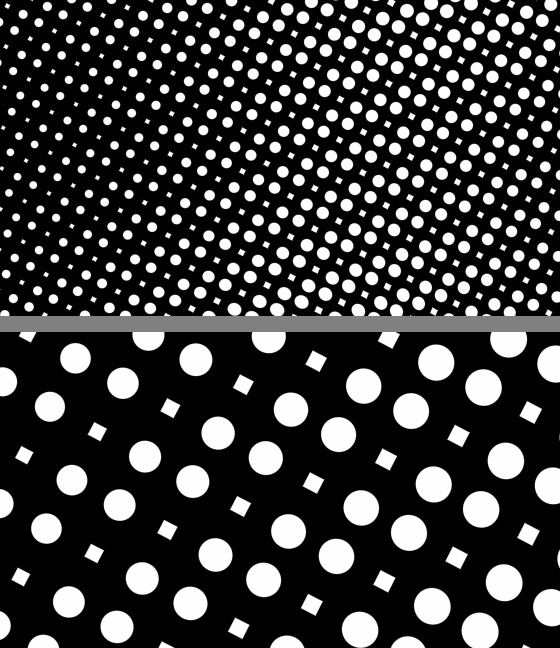
Top, the full canvas; bottom, a detail of the centre.
Reproduce this pattern procedurally as a Shadertoy shader.

```glsl
// Axes of the tilted grid and its slightly oblong cell
const float TILT = 0.487;
const vec2 CELL = vec2(0.0562, 0.0578);

// Gentle sideways drift of the grid near the lower middle
vec2 bend(vec2 p) {
    float across = p.x - 1.05;
    return p - vec2(0.035 * exp(-6.0 * across * across - p.y / 0.24), 0.0);
}

// Dot radius swells in a broad band and toward top and bottom
float dotRadius(vec2 p) {
    float rise = p.y - 0.5;
    float band = cos(2.5 * (p.x - 1.25) - 0.6 * rise);
    return 0.0157 + 0.0038 * band + 0.011 * rise * rise;
}

float boxDistance(vec2 p, float halfSide) {
    vec2 d = abs(p) - halfSide;
    return length(max(d, 0.0)) + min(max(d.x, d.y), 0.0);
}

void mainImage(out vec4 fragColor, in vec2 fragCoord) {
    vec2 p = fragCoord / iResolution.y;
    float c = cos(TILT), s = sin(TILT);

    // Grid coordinates, with a square at the origin
    vec2 offset = bend(p) - vec2(0.7685, 0.5863);
    vec2 grid = vec2(dot(offset, vec2(c, -s)), dot(offset, vec2(-s, -c))) / CELL;
    vec2 id = round(grid);
    vec2 local = (grid - id) * CELL;

    // Every third diagonal holds squares, the others hold dots
    float radius = dotRadius(p);
    bool isSquare = mod(id.x + id.y + 0.5, 3.0) < 1.0;
    float dist = isSquare ? boxDistance(local, 0.46 * radius) : length(local) - radius;

    float edge = 0.75 / iResolution.y;
    float ink = 1.0 - smoothstep(-edge, edge, dist);
    fragColor = vec4(vec3(mix(0.005, 0.995, ink)), 1.0);
}
```
